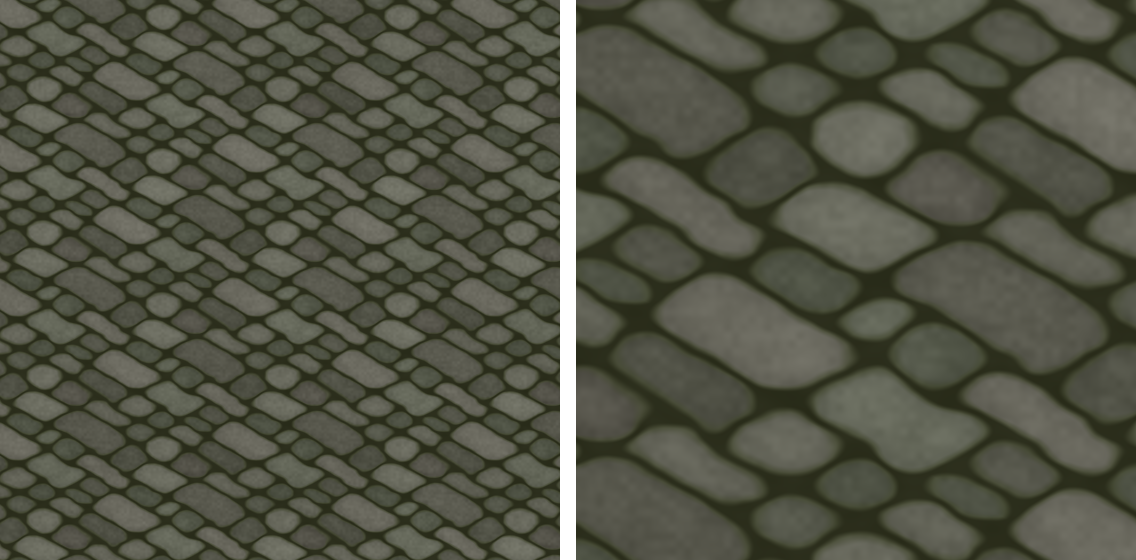
Left, the full canvas; right, a detail of the centre.
Write a Shadertoy shader that draws this texture.

```glsl
// Mossy stone paving laid in slanting courses on a diamond lattice.
// Each repeat holds five wavy courses; joints cut every course into stones,
// and rounded edge distances give the mossy gaps, shading and wear.

const float TAU = 6.2831853;
const vec2 HALF_REPEAT = vec2(0.2129, 0.1285);   // half diagonals of a diamond
const vec2 LATTICE_ORIGIN = vec2(0.3333, 0.6667);
const float LATTICE_SCALE = 0.2195;              // lattice unit to canvas distance

const vec3 GAP = vec3(0.165, 0.175, 0.105);
const vec3 MOSS = vec3(0.265, 0.285, 0.185);
const vec3 DARK_STONE = vec3(0.280, 0.287, 0.240);
const vec3 LIGHT_STONE = vec3(0.425, 0.428, 0.380);

// Course beds: height and sway; joints and lightness of the stones in a course
const float BED[6] = float[6](0.0, 0.18, 0.35, 0.597, 0.77, 1.0);
const float SWAY[6] = float[6](0.035, -0.008, 0.005, -0.006, 0.016, 0.035);
const vec4 JOINTS[5] = vec4[5](
    vec4(0.09, 0.425, 0.61, 0.83), vec4(0.215, 0.445, 0.615, 0.85),
    vec4(0.235, 0.605, 0.605, 0.815), vec4(0.085, 0.22, 0.435, 0.855),
    vec4(0.065, 0.535, 0.535, 0.75));
const vec4 TONES[5] = vec4[5](
    vec4(0.65, 0.4, 0.9, 0.25), vec4(0.75, 0.25, 0.75, 0.2),
    vec4(0.8, 0.3, 0.3, 0.85), vec4(0.75, 0.35, 0.8, 0.3),
    vec4(0.4, 0.25, 0.25, 0.95));

float hash(vec2 p) {
    vec3 q = fract(vec3(p.xyx) * 0.1031);
    q += dot(q, q.yzx + 33.33);
    return fract((q.x + q.y) * q.z);
}

// Value noise that wraps after "period" cells
float noise(vec2 p, float period) {
    vec2 i = floor(p), f = fract(p);
    f = f * f * (3.0 - 2.0 * f);
    vec2 a = mod(i, period), b = mod(i + 1.0, period);
    return mix(mix(hash(a), hash(vec2(b.x, a.y)), f.x),
               mix(hash(vec2(a.x, b.y)), hash(b), f.x), f.y);
}

vec2 warp(vec2 p, float cells, float amount) {
    vec2 q = p * cells;
    return amount * (vec2(noise(q, cells), noise(q + 3.5, cells)) - 0.5);
}

float smoothMin(float a, float b, float k) {
    float h = max(k - abs(a - b), 0.0) / k;
    return min(a, b) - 0.25 * k * h * h;
}

float bedHeight(int i, float s) {
    return BED[i] + SWAY[i] * cos(TAU * (s - 0.3));
}

// Returns distance to the stone edge, lightness, and two stone identifiers
vec4 stoneAt(vec2 p) {
    // Course between two beds
    float base = bedHeight(0, p.x);
    float cellT = floor(p.y - base);
    float t = p.y - cellT;
    int row = 0;
    for (int i = 1; i < 5; i++) if (t >= bedHeight(i, p.x)) row = i;
    float low = bedHeight(row, p.x), high = bedHeight(row + 1, p.x);

    // Stone between two joints
    vec4 joints = JOINTS[row];
    float cellS = floor(p.x - joints.x);
    float s = p.x - cellS;
    int k = 0;
    for (int i = 1; i < 4; i++) if (s >= joints[i]) k = i;
    float left = joints[k];
    float right = k < 3 ? joints[k + 1] : joints.x + 1.0;

    // One stone is split lengthwise
    float id = float(row * 4 + k);
    if (row == 2 && k == 2) {
        float middle = 0.46;
        if (t < middle) { high = middle; id += 30.0; }
        else low = middle;
    }
    vec2 edge = LATTICE_SCALE * vec2(min(s - left, right - s), min(t - low, high - t));
    float repeatId = hash(vec2(cellS, cellT) + 71.0);
    return vec4(smoothMin(edge.x, edge.y, 0.016), TONES[row][k], id, repeatId);
}

void mainImage(out vec4 fragColor, in vec2 fragCoord) {
    vec2 uv = fragCoord / iResolution.xy;
    vec2 g = (uv - LATTICE_ORIGIN) * vec2(1.0, -1.0) / HALF_REPEAT;
    vec2 p = 0.5 * vec2(g.x + g.y, g.x - g.y);

    vec4 stone = stoneAt(p + warp(p, 6.0, 0.035) + warp(p, 17.0, 0.018));
    float d = stone.x;

    // Mottling shared by all repeats, and finer grain that never repeats
    float mottle = noise(p * 13.0, 13.0) * 0.6 + noise(p * 31.0, 31.0) * 0.4 - 0.5;
    float grain = noise(uv * 210.0, 1024.0) - 0.5;
    float wear = noise(uv * 23.0 + 5.0, 1024.0) - 0.5;

    // Stone colour: tone, warm or green tint, small changes between repeats
    vec3 color = mix(DARK_STONE, LIGHT_STONE, stone.y);
    float tint = hash(vec2(stone.z, 9.0)) - 0.5;
    color += vec3(0.02, -0.005, 0.015) * tint + 0.025 * (stone.w - 0.5);
    color += 0.055 * mottle + 0.035 * grain + 0.02 * wear;
    color *= mix(0.94, 1.03, smoothstep(0.002, 0.016, d));

    // Moss creeping in from the edges, then the dark gap
    float moss = 1.0 - smoothstep(0.002, 0.0065 + 0.004 * mottle, d);
    color = mix(color, MOSS + 0.03 * grain, 0.75 * moss);
    float soft = max(0.0035, 1.2 / iResolution.y);
    color = mix(GAP + 0.03 * mottle, color, smoothstep(0.0, soft, d - 0.0003));
    fragColor = vec4(color, 1.0);
}
```
